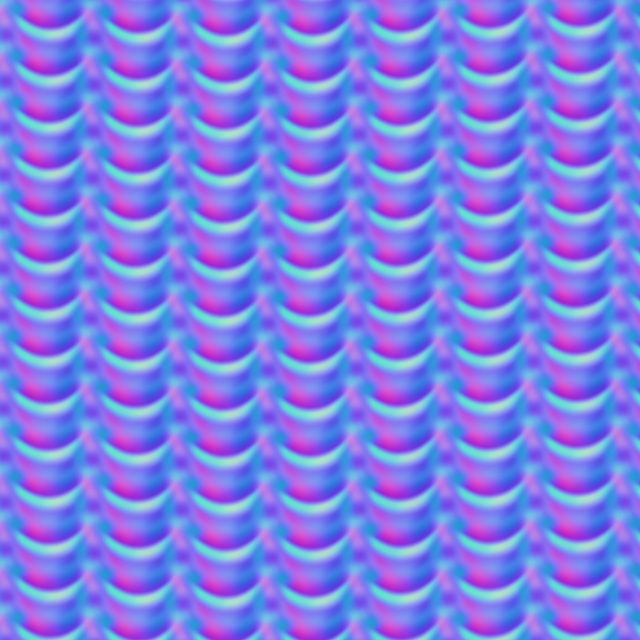
This texture map is drawn by a WebGL 2 fragment shader. Its source:

```glsl
#version 300 es
precision highp float;
// Normal map of a ribbed knit: columns of overlapping scale-like loops with twisted gaps.

#define REPEATS vec2(7.23, 13.67)     // loops across and down
#define ANCHOR vec2(0.489, 0.4135)    // rim of one loop, measured from the top left
#define WAVE vec2(0.003, 0.0072)      // slow drift of the columns and rows
#define RIM_CURVE 2.3                 // how far the rim climbs at its sides
#define RIB_EDGE vec2(0.29, 0.44)     // fade from loop to gap
#define BUMP 0.10                     // fibre relief, same in every loop
#define WEAR 0.08                     // relief that differs between loops
#define FLATNESS 0.80                 // how strongly tilt dims the blue channel
#define BLUE_GAIN 0.94

uniform vec2 u_resolution;
out vec4 outColor;

const float TAU = 6.2831853;

vec2 hashGradient(vec2 cell) {
    float a = fract(sin(dot(cell, vec2(127.1, 311.7))) * 43758.5);
    return vec2(cos(a * TAU), sin(a * TAU));
}

// Gradient noise that tiles over the given whole-number period.
float gradientNoise(vec2 p, vec2 period) {
    vec2 i = floor(p), f = p - i;
    vec2 w = f * f * f * (f * (f * 6.0 - 15.0) + 10.0);
    vec2 lo = mod(i, period), hi = mod(i + 1.0, period);
    float a = dot(hashGradient(lo), f);
    float b = dot(hashGradient(vec2(hi.x, lo.y)), f - vec2(1.0, 0.0));
    float c = dot(hashGradient(vec2(lo.x, hi.y)), f - vec2(0.0, 1.0));
    float d = dot(hashGradient(hi), f - 1.0);
    return mix(mix(a, b, w.x), mix(c, d, w.x), w.y);
}

vec2 noisePair(vec2 p, vec2 period) {
    return vec2(gradientNoise(p, period), gradientNoise(p + vec2(2.37, 1.61), period));
}

// Soft spot whose distance wraps around the repeat.
float blob(vec2 p, vec2 center, vec2 radius) {
    vec2 d = p - center;
    d = (d - round(d)) / radius;
    return exp(-dot(d, d));
}

// Tilt of the loop; p.y runs from its upper rim (0) to its lower rim (1).
vec2 loopTilt(vec2 p) {
    float s = fract(p.y + 0.4) - 0.4;
    vec2 tilt = vec2(0.0, -0.27 - 0.34 * cos(TAU * s));
    tilt += vec2(0.68, -0.14) * blob(p, vec2(-0.17, 0.76), vec2(0.21, 0.24));
    tilt += vec2(-0.62, 0.14) * blob(p, vec2(0.22, 0.73), vec2(0.15, 0.22));
    tilt += vec2(0.32, -0.36) * blob(p, vec2(-0.27, 0.45), vec2(0.15, 0.15));
    tilt += vec2(-0.18, -0.46) * blob(p, vec2(0.25, 0.45), vec2(0.15, 0.15));
    tilt += vec2(-0.10, 0.18) * blob(p, vec2(0.02, 0.54), vec2(0.11, 0.13));

    // Bright crescent just below the rim
    float crescent = smoothstep(-0.06, 0.11, s) * (1.0 - smoothstep(0.14, 0.39, s));
    float pale = blob(p, vec2(0.10, 0.12), vec2(0.20, 0.5));
    return mix(tilt, vec2(-0.30 + 0.62 * pale, 0.76), crescent);
}

// Tilt of the twisted strand between two columns.
vec2 gapTilt(vec2 p) {
    vec2 tilt = vec2(0.0, -0.08);
    tilt += vec2(-0.14, 0.64) * blob(p, vec2(0.45, 0.44), vec2(0.13, 0.15));
    tilt += vec2(0.62, 0.02) * blob(p, vec2(0.43, 0.69), vec2(0.09, 0.17));
    tilt += vec2(0.34, 0.12) * blob(p, vec2(0.50, 0.91), vec2(0.07, 0.13));
    tilt += vec2(-0.02, -0.44) * blob(p, vec2(0.49, 0.18), vec2(0.11, 0.16));
    return tilt;
}

void main() {
    vec2 pos = gl_FragCoord.xy / u_resolution;
    pos.y = 1.0 - pos.y;

    // Repeat grid with a gentle drift
    vec2 drift = WAVE * cos(TAU * (pos.yx - vec2(0.0, 0.404)));
    vec2 grid = (pos - ANCHOR - drift.xy * vec2(1.0, 0.0)) * REPEATS;
    grid.y -= WAVE.y * cos(TAU * (pos.x - 0.404)) * REPEATS.y;
    float u = fract(grid.x + 0.5) - 0.5;
    vec2 cell = vec2(u, grid.y);
    vec2 curved = vec2(u, grid.y + RIM_CURVE * u * u);

    // Loops over gaps, then the dark teal sides where they meet
    float loopMask = 1.0 - smoothstep(RIB_EDGE.x, RIB_EDGE.y, abs(u));
    vec2 tilt = mix(gapTilt(cell), loopTilt(curved), loopMask);
    float leftSide = blob(cell, vec2(-0.36, 0.61), vec2(0.10, 0.17));
    float rightSide = blob(cell, vec2(0.37, 0.12), vec2(0.08, 0.25));
    tilt = mix(tilt, vec2(-0.78, 0.22), 0.95 * leftSide);
    tilt = mix(tilt, vec2(-0.70, 0.24), 0.90 * rightSide);

    // Fibre relief and uneven wear
    tilt += BUMP * noisePair(curved * vec2(6.0, 4.0), vec2(6.0, 4.0));
    tilt += WEAR * noisePair(grid * vec2(1.0, 0.8), vec2(64.0));

    tilt *= min(1.0, 0.92 / max(length(tilt), 0.001));
    float facing = sqrt(1.0 - FLATNESS * dot(tilt, tilt));
    outColor = vec4(0.5 + 0.5 * tilt, BLUE_GAIN * (0.5 + 0.5 * facing), 1.0);
}
```
